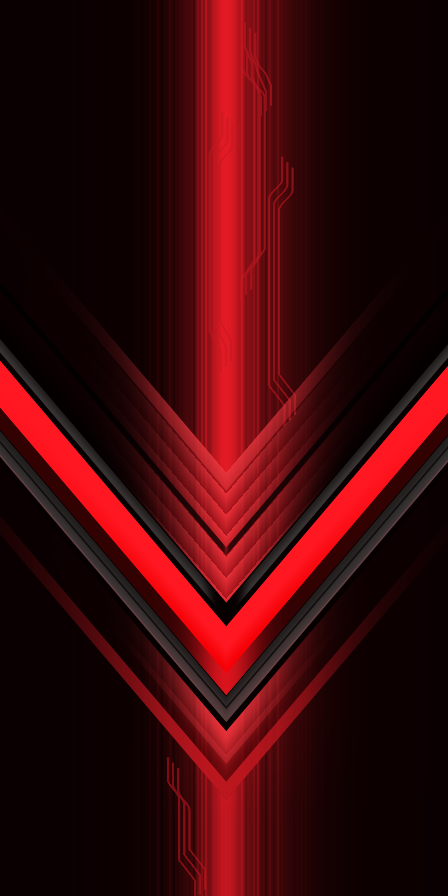
Reproduce this background procedurally as a Shadertoy shader.

```glsl
const float AXIS = 0.505;
const float SLOPE = 1.175;
const float STRIPE_COUNT = 112.0;
const float TRACE_GAP = 0.0115;
const float TRACE_WIDTH = 0.0016;
const vec3 NIGHT = vec3(0.045, 0.0, 0.002);
const vec3 BEAM = vec3(0.90, 0.11, 0.15);
const vec3 SCARLET = vec3(1.0, 0.09, 0.13);
const vec3 DEEP_RED = vec3(0.30, 0.01, 0.02);
const vec3 ROSE = vec3(0.92, 0.22, 0.25);
const vec3 STEEL = vec3(0.20, 0.18, 0.18);
const vec3 PALE_STEEL = vec3(0.46, 0.27, 0.28);

float pixel;

float hash(float n) {
    return fract(sin(n * 127.1 + 3.7) * 4375.85);
}

float bell(float x, float width) {
    return exp(-x * x / (width * width));
}

float band(float x, float a, float b) {
    return smoothstep(a - pixel, a + pixel, x) * (1.0 - smoothstep(b - pixel, b + pixel, x));
}

// Parallel wires: vertical run with a slanted jog at each end
float traces(vec2 p, float x, float top, float bottom, float jogIn, float jogOut) {
    float sum = 0.0;
    for (int i = 0; i < 3; i++) {
        float k = float(i);
        float y0 = top + k * 0.012;
        float y1 = bottom - k * 0.012;
        float bend = jogIn * (1.0 - smoothstep(0.0, 1.0, clamp((p.y - y0) / 0.045, 0.0, 1.0)))
                   + jogOut * clamp((p.y - y1) / 0.045, 0.0, 1.0);
        float d = abs(p.x - x - k * TRACE_GAP - bend);
        float run = band(p.y, y0 - 0.05, y1 + 0.09);
        sum += run * (1.0 - smoothstep(TRACE_WIDTH, TRACE_WIDTH + pixel, d));
    }
    return min(sum, 1.0);
}

// Vertical light beam with fine stripes
vec3 beam(vec2 p) {
    float dx = p.x - AXIS;
    float halo = bell(dx, dx < 0.0 ? 0.105 : 0.155);
    float core = bell(dx, 0.040);
    float lower = smoothstep(1.55, 1.85, p.y);
    float light = 0.50 * halo * mix(1.0, 0.72, lower) + 0.43 * core;
    float cell = p.x * STRIPE_COUNT;
    float line = 1.0 - smoothstep(0.12, 0.46, abs(fract(cell) - 0.5));
    float stripe = line * (hash(floor(cell)) - 0.38);
    light += 0.42 * stripe * bell(dx, 0.125) * (1.0 - 0.75 * core);
    return NIGHT + BEAM * max(light, 0.0);
}

float circuits(vec2 p) {
    float wires = traces(p, 0.568, 0.15, 0.58, -0.028, -0.030);
    wires += traces(p, 0.562, 0.10, 0.17, -0.015, 0.020);
    wires += traces(p, 0.600, 0.40, 0.86, 0.030, 0.035);
    wires += traces(p, 0.468, 0.30, 0.74, 0.028, 0.025);
    wires += traces(p, 0.400, 1.74, 1.92, -0.025, 0.035);
    return min(wires, 1.0);
}

void mainImage(out vec4 fragColor, in vec2 fragCoord) {
    pixel = 0.75 / iResolution.x;
    vec2 p = fragCoord / iResolution.xy;
    p = vec2(p.x, 2.0 - 2.0 * p.y);
    float side = abs(p.x - AXIS);
    float v = p.y + SLOPE * side;

    vec3 col = beam(p);
    col = mix(col, BEAM * 0.85, 0.55 * circuits(p));

    // Translucent chevrons above the main arms
    float upper = band(v, 1.055, 1.385);
    float fade = bell(side, 0.155);
    float ramp = fract((v - 1.055) / 0.047);
    vec3 veil = mix(ROSE, BEAM * 0.62, ramp);
    col = mix(col, veil, upper * fade * 0.68);
    col = mix(col, ROSE, band(v, 1.055, 1.095) * 0.48 * bell(side, 0.20));
    col *= 1.0 - 0.75 * band(v, 1.222, 1.240) * smoothstep(0.0, 0.02, side + 0.01);
    col *= 1.0 - 0.80 * upper * smoothstep(1.25, 1.37, v) * smoothstep(0.08, 0.30, side);

    // Translucent chevrons below the main arms
    float below = band(v, 1.625, 1.785);
    col = mix(col, mix(ROSE, DEEP_RED, smoothstep(1.63, 1.74, v)), below * 0.75 * bell(side, 0.13));
    float reach = p.x < AXIS ? 0.32 : 0.25;
    col = mix(col, BEAM * 0.88, band(v, 1.745, 1.785) * 0.85 * bell(side, reach));
    col = mix(col, ROSE, band(v, 1.685, 1.705) * 0.35 * bell(side, 0.13));

    // Dark bed with a red glow at the tip
    col = mix(col, NIGHT * 0.6, band(v, 1.345, 1.632));
    vec3 glow = mix(DEEP_RED * 0.65, SCARLET * 0.85, bell(side, 0.07));
    col = mix(col, glow, band(v, 1.500, 1.552));

    // Steel rails
    vec3 rail = STEEL * mix(0.65, 1.1, smoothstep(1.350, 1.378, v));
    col = mix(col, rail, band(v, 1.350, 1.380) * smoothstep(0.015, 0.06, side));
    float sheen = smoothstep(1.555, 1.612, v);
    rail = mix(STEEL * 0.65, STEEL * 1.15, sheen);
    rail = mix(rail, PALE_STEEL, 0.45 * bell(side, 0.18) * sheen);
    col = mix(col, rail, band(v, 1.555, 1.612));
    col *= 1.0 - 0.65 * band(v, 1.577, 1.583);
    col = mix(col, PALE_STEEL, 0.6 * band(v, 1.607, 1.613) * smoothstep(0.02, 0.08, side));

    // Bright main arms
    vec3 arm = mix(SCARLET, vec3(0.96, 0.0, 0.02), smoothstep(1.44, 1.505, v) * bell(side, 0.30));
    col = mix(col, arm, band(v, 1.398, 1.503));

    fragColor = vec4(clamp(col, 0.0, 1.0), 1.0);
}
```
